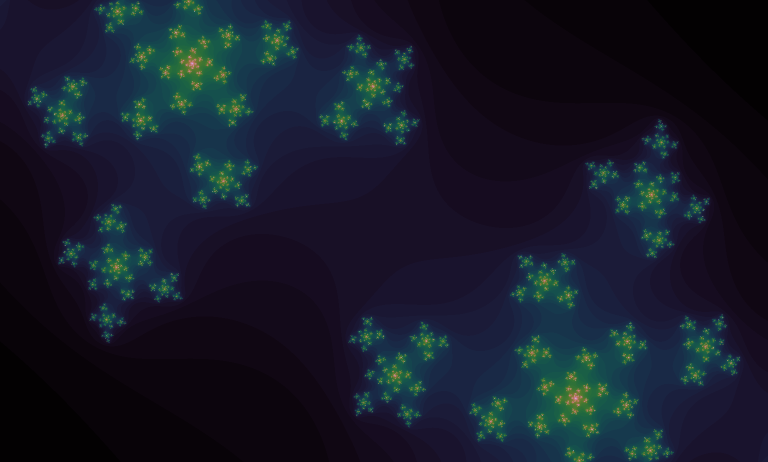
Write a WebGL 1 fragment shader that draws this background.

```glsl
precision highp float;
// Disconnected Julia set of glowing five-armed clusters in a cubehelix palette.

uniform vec2 u_resolution;

const float MAX_STEPS = 82.0;

// Number of steps of z -> z^2 + c before the orbit leaves the radius 2 disc.
float escapeSteps(vec2 z) {
  const vec2 c = vec2(-0.469, 0.688);
  float steps = 0.0;
  for (int i = 0; i < 82; i++) {
    if (dot(z, z) > 4.0) break;
    z = vec2(z.x * z.x - z.y * z.y, 2.0 * z.x * z.y) + c;
    steps += 1.0;
  }
  return steps;
}

// Colour helix that winds around the grey axis from black to white.
vec3 cubehelix(float t) {
  float angle = 6.2831853 * (0.5 / 3.0 - 1.5 * t);
  float amplitude = 0.5 * t * (1.0 - t);
  vec3 tint = cos(angle) * vec3(-0.1486, -0.2923, 1.9729)
            + sin(angle) * vec3(1.7828, -0.9065, 0.0);
  return clamp(t + amplitude * tint, 0.0, 1.0);
}

void main() {
  // Average a 2 x 2 grid of samples to smooth the edges.
  vec3 colour = vec3(0.0);
  for (int j = 0; j < 2; j++) {
    for (int i = 0; i < 2; i++) {
      vec2 offset = 0.5 * vec2(float(i), float(j)) - 0.25;
      vec2 point = gl_FragCoord.xy + offset - 0.5 * u_resolution;
      float steps = escapeSteps(1.026 * point / u_resolution.y);
      colour += cubehelix(clamp((steps - 1.5) / (MAX_STEPS - 1.5), 0.0, 1.0));
    }
  }
  gl_FragColor = vec4(0.25 * colour, 1.0);
}
```
